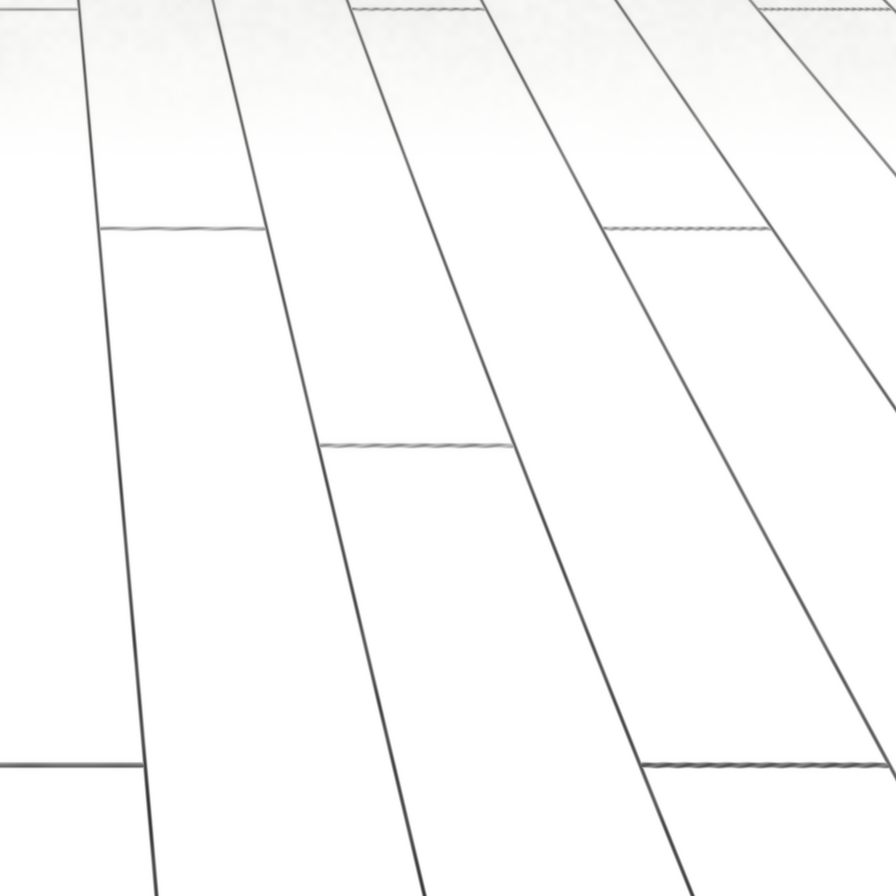
This texture is drawn by a WebGL 1 fragment shader. Its source:

```glsl
precision highp float;
// White plank floor in perspective: seams fan out from a vanishing point above
// the canvas, and staggered butt joints repeat every three planks in depth.
// Joints ripple slightly, ink varies, and faint grime gathers at the far end.

uniform vec2 u_resolution;

float hash(vec2 p) {
  vec3 q = fract(vec3(p.xyx) * 0.1031);
  q += dot(q, q.yzx + 33.33);
  return fract((q.x + q.y) * q.z);
}

float noise(vec2 p) {
  vec2 i = floor(p), f = fract(p);
  f = f * f * (3.0 - 2.0 * f);
  return mix(mix(hash(i), hash(i + vec2(1.0, 0.0)), f.x),
             mix(hash(i + vec2(0.0, 1.0)), hash(i + 1.0), f.x), f.y);
}

// Soft line coverage; the blur never gets thinner than a pixel.
float stroke(float dist, float halfWidth) {
  float blur = 0.75 / min(u_resolution.x, u_resolution.y) + 0.0009;
  return 1.0 - smoothstep(halfWidth - blur, halfWidth + blur, dist);
}

// Slope of the seam with the given index, as x per unit of drop.
float seamSlope(float index) {
  return 0.0872 + 0.1493 * index;
}

float seamInk(vec2 uv, float drop, float across) {
  float index = floor(across + 0.5);
  float slope = seamSlope(index);
  float dist = abs(uv.x - drop * slope) / sqrt(1.0 + slope * slope);
  float wear = noise(vec2(uv.y * 28.0, index * 7.0 + 20.0));
  float strength = 0.88 - 0.03 * index - 0.14 * uv.y - 0.12 * wear;
  float halo = 0.02 * exp(-dist * dist / 0.00002);
  return strength * stroke(dist, 0.0008 + 0.0006 * drop) + halo;
}

float jointInk(vec2 uv, float drop, float across) {
  float plank = floor(across);
  float row = mod(plank, 3.0);

  // Joints are evenly spaced in reciprocal drop, which is floor depth.
  float start = row < 0.5 ? 0.7942 : (row < 1.5 ? 0.6661 : 0.9859);
  float n = floor((1.0 / drop - start) / 0.4477 + 0.5);
  float jointDrop = 1.0 / (start + n * 0.4477);

  // Ripple count grows to the right; the leftmost joints stay straight.
  float ripples = min(4.0 + 4.0 * plank, 20.0);
  float phase = 6.2832 * ripples * fract(across);
  float offset = drop - jointDrop;
  float dist = abs(offset + 0.0003 * sin(phase));
  float streak = 0.08 * sin(phase + offset * 900.0);
  float tone = 0.34 + 0.24 * smoothstep(1.5, 1.86, jointDrop)
             + 0.08 * noise(vec2(uv.x * 30.0, plank * 5.0 + 40.0));
  float halo = 0.02 * exp(-offset * offset / 0.00003);
  return (tone + streak) * stroke(dist, 0.0015 * jointDrop) + halo;
}

void main() {
  vec2 uv = gl_FragCoord.xy / u_resolution;
  float drop = 2.004 - uv.y;

  // The middle seams bow slightly to the left.
  vec2 floorPos = uv;
  float fan = (uv.x / drop - seamSlope(0.0)) / 0.1493;
  float bow = smoothstep(1.0, 2.0, fan) * (1.0 - smoothstep(2.2, 4.0, fan));
  floorPos.x += 0.019 * bow * uv.y * (1.0 - uv.y);
  float across = (floorPos.x / drop - seamSlope(0.0)) / 0.1493;

  // Warm, patchy grime fading down from the far edge.
  float patches = 0.5 * noise(uv * 14.0 + 3.0) + 0.5 * noise(uv * 110.0);
  float grime = smoothstep(0.8, 1.02, uv.y) * (0.022 + 0.045 * patches);
  vec3 color = vec3(1.0) - grime * vec3(0.95, 0.95, 1.15);

  float ink = max(seamInk(floorPos, drop, across), jointInk(floorPos, drop, across));
  color = mix(color, vec3(0.1, 0.1, 0.095), ink);
  gl_FragColor = vec4(color, 1.0);
}
```
